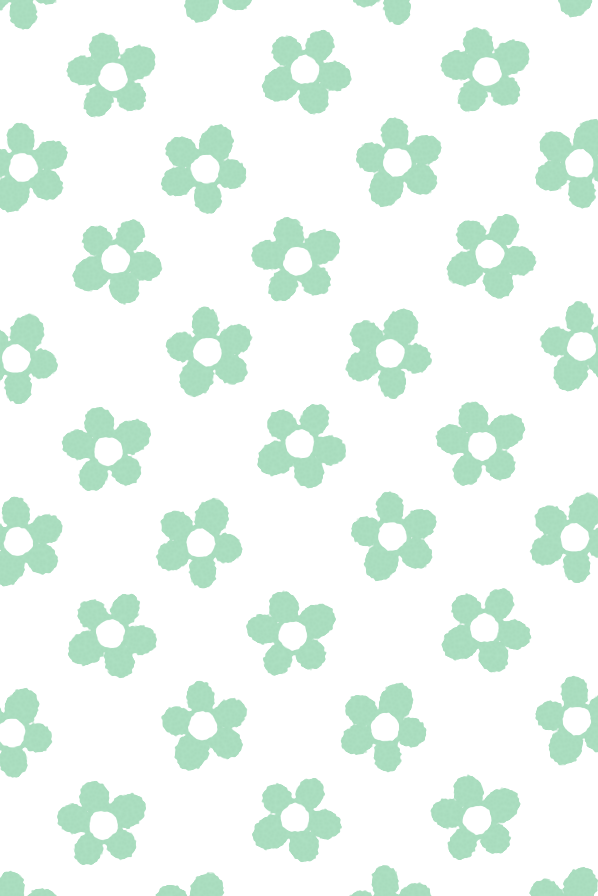
Reproduce this pattern procedurally as a Shadertoy shader.

```glsl
// Mint five-petal flowers, hand-cut, scattered on white along a slightly skewed diagonal lattice.
// Each flower is a union of ellipses with a round hole; lattice parity picks one of four turns.
// Layered sines roughen the outline, and cellular noise gives the paint a faint grain.

const float CANVAS_HEIGHT = 768.0;             // design units from bottom to top
const vec2 ANCHOR = vec2(97.0, 702.0);         // centre of the flower in cell (0, 0)
const mat2 LATTICE = mat2(79.1, -79.0, 81.2, 81.3);
const vec2 ODD_ROW_SHIFT = vec2(4.0, 3.7);
const vec3 PAPER = vec3(1.0);
const vec3 MINT = vec3(0.667, 0.868, 0.75);

// Petals: centre, then half length (outwards) and half width
const vec4 PETALS[5] = vec4[5](
    vec4(-15.5, 16.5, 13.0, 12.6),
    vec4(12.5, 20.5, 14.5, 11.8),
    vec4(25.0, -5.3, 14.5, 12.6),
    vec4(7.6, -23.5, 14.5, 12.6),
    vec4(-20.0, -12.0, 17.0, 14.2));

vec2 hash2(vec2 p) {
    return fract(sin(vec2(dot(p, vec2(127.1, 311.7)), dot(p, vec2(269.5, 183.3)))) * 4375.85);
}

mat2 rotation(float angle) {
    float c = cos(angle), s = sin(angle);
    return mat2(c, s, -s, c);
}

// Distance to the nearest jittered grid point
float cellular(vec2 p) {
    vec2 cell = floor(p);
    float nearest = 2.0;
    for (int y = -1; y <= 1; y++)
        for (int x = -1; x <= 1; x++) {
            vec2 site = cell + vec2(x, y);
            nearest = min(nearest, length(site + hash2(site) - p));
        }
    return nearest;
}

float ellipseDistance(vec2 p, vec2 radii) {
    float k = length(p / radii);
    return k * (k - 1.0) / max(length(p / (radii * radii)), 1e-4);
}

float smoothUnion(float a, float b, float width) {
    float h = max(width - abs(a - b), 0.0) / width;
    return min(a, b) - 0.25 * h * h * width;
}

// Ragged cut edge, with a phase of its own for each flower
float roughness(vec2 p, float phase) {
    return 0.45 * sin(0.62 * p.x + 1.6 * sin(0.55 * p.y + phase))
         + 0.35 * sin(1.13 * p.y + 1.4 * sin(0.9 * p.x - phase));
}

float flowerDistance(vec2 p, float phase) {
    float body = length(p) - 17.0;
    for (int i = 0; i < 5; i++) {
        vec2 centre = PETALS[i].xy;
        vec2 outward = normalize(centre);
        vec2 q = p - centre;
        vec2 local = vec2(dot(q, outward), dot(q, vec2(-outward.y, outward.x)));
        body = smoothUnion(body, ellipseDistance(local, PETALS[i].zw), 1.5);
    }
    float angle = atan(p.y, p.x);
    float hole = length(p) - 12.2 - 0.4 * sin(3.0 * angle + phase) - 0.25 * sin(5.0 * angle);
    return max(body + roughness(p, phase), -hole + 0.5 * roughness(p.yx, phase));
}

// Nearest flower among the neighbouring lattice cells
float patternDistance(vec2 p) {
    vec2 home = floor(inverse(LATTICE) * (p - ANCHOR) + 0.5);
    float nearest = 1e3;
    for (int y = -1; y <= 1; y++)
        for (int x = -1; x <= 1; x++) {
            vec2 cell = home + vec2(x, y);
            vec2 odd = mod(cell, 2.0);
            vec2 centre = ANCHOR + LATTICE * cell + ODD_ROW_SHIFT * odd.y;
            float turn = radians(mix(180.0 + 36.0 * odd.x, 36.0 - 36.0 * odd.x, odd.y));
            float phase = 6.283 * hash2(cell).x;
            nearest = min(nearest, flowerDistance(rotation(-turn) * (p - centre), phase));
        }
    return nearest;
}

void mainImage(out vec4 fragColor, in vec2 fragCoord) {
    float pixel = CANVAS_HEIGHT / iResolution.y;
    vec2 p = fragCoord * pixel;
    float coverage = smoothstep(0.7, -0.7, patternDistance(p) / pixel);
    vec3 paint = MINT + 0.02 * (cellular(p * 0.3) - 0.5);
    fragColor = vec4(mix(PAPER, paint, coverage), 1.0);
}
```
